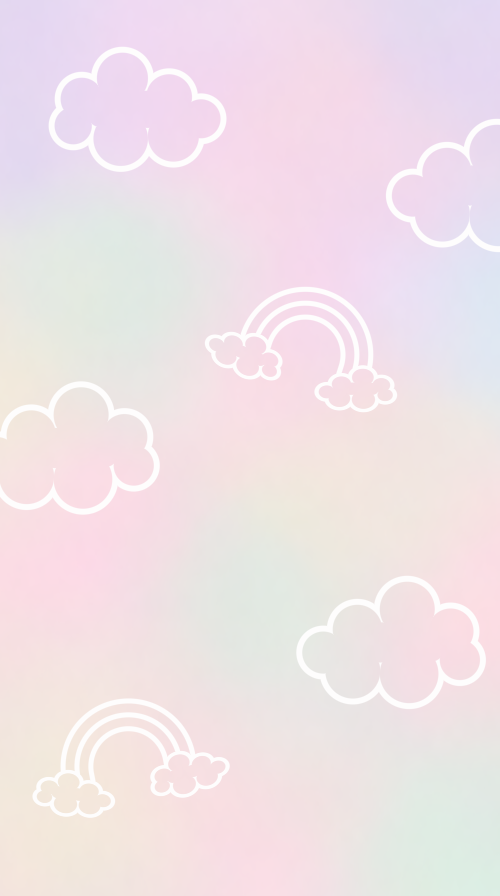
Give the GLSL for this pattern, as a WebGL 2 fragment shader.

```glsl
#version 300 es
precision highp float;
// Pastel watercolour sky with white line-art clouds and small rainbows.
// The sky blends soft washes of a six colour palette, warped by noise;
// the outlines are distance functions. Lengths are in canvas heights.

uniform vec2 u_resolution;
out vec4 fragColor;

const vec3 PINK = vec3(0.990, 0.855, 0.895);
const vec3 LILAC = vec3(0.940, 0.845, 0.955);
const vec3 LAVENDER = vec3(0.880, 0.845, 0.950);
const vec3 BLUE = vec3(0.855, 0.910, 0.970);
const vec3 MINT = vec3(0.850, 0.930, 0.885);
const vec3 CREAM = vec3(0.945, 0.920, 0.860);
const vec3 PAPER = vec3(0.955, 0.872, 0.898);
const vec3 INK = vec3(0.996, 0.994, 0.994);
const vec3 PALETTE[6] = vec3[6](PINK, LILAC, LAVENDER, BLUE, MINT, CREAM);

const float WASH_RADIUS = 0.115;
const float PAPER_WEIGHT = 0.12;
const float WARP = 0.10;
const float MOTTLE = 0.035;
const float GRAIN = 0.010;

const float CLOUD_STROKE = 0.0033;   // half widths of the lines
const float FOOT_STROKE = 0.0024;
const float ARCH_STROKE = 0.0028;
const float ARCH_RADIUS = 0.073;
const float ARCH_STEP = 0.0155;
const float ARCH_HEIGHT = 0.019;
const float FOOT_OFFSET = 0.065;
const float FOOT_SIZE = 0.044;
const float FOOT_FLATNESS = 1.25;

// Washes: x, y, palette index
const vec3 WASHES[16] = vec3[16](
  vec3(0.01, 0.91, 2), vec3(0.20, 0.90, 1), vec3(0.54, 0.98, 2), vec3(0.31, 0.82, 0),
  vec3(0.38, 0.74, 1), vec3(0.52, 0.64, 3), vec3(0.14, 0.67, 4), vec3(0.01, 0.58, 5),
  vec3(0.33, 0.60, 0), vec3(0.06, 0.43, 0), vec3(0.43, 0.45, 5), vec3(0.32, 0.26, 4),
  vec3(0.49, 0.30, 0), vec3(0.25, 0.14, 0), vec3(0.10, 0.11, 5), vec3(0.52, 0.05, 4));

// Cloud lobes: x, y, radius, for a cloud of half width 1
const vec3 LOBES[7] = vec3[7](
  vec3(-0.73, -0.11, 0.26), vec3(-0.36, 0.14, 0.30), vec3(0.18, 0.36, 0.33),
  vec3(0.65, 0.12, 0.28), vec3(0.75, -0.19, 0.25), vec3(0.20, -0.34, 0.35),
  vec3(-0.41, -0.31, 0.33));

// Clouds: x, y, half width (negative is mirrored)
const vec3 CLOUDS[4] = vec3[4](
  vec3(0.154, 0.878, -0.0964), vec3(0.536, 0.793, 0.103),
  vec3(0.072, 0.500, 0.103), vec3(0.436, 0.283, 0.103));

// Rainbows: x, y, tilt, mirror sign
const vec4 RAINBOWS[2] = vec4[2](
  vec4(0.335, 0.586, -0.31, 1.0), vec4(0.147, 0.126, 0.19, -1.0));

float hash(vec2 p) {
  return fract(sin(dot(p, vec2(127.1, 311.7))) * 43758.5453);
}

float noise(vec2 p) {
  vec2 i = floor(p), f = fract(p);
  f = f * f * (3.0 - 2.0 * f);
  return mix(mix(hash(i), hash(i + vec2(1, 0)), f.x),
             mix(hash(i + vec2(0, 1)), hash(i + vec2(1, 1)), f.x), f.y);
}

// Layered noise centred on zero
float fbm(vec2 p) {
  float sum = 0.0, amp = 0.5;
  for (int i = 0; i < 4; i++) {
    sum += amp * (noise(p) - 0.5);
    p = p * 2.03 + 17.3;
    amp *= 0.5;
  }
  return sum;
}

vec3 sky(vec2 p) {
  vec2 q = p + WARP * vec2(fbm(p * 7.0), fbm(p * 7.0 + 41.0));
  vec3 sum = PAPER * PAPER_WEIGHT;
  float total = PAPER_WEIGHT;
  for (int i = 0; i < 16; i++) {
    vec2 d = (q - WASHES[i].xy) / WASH_RADIUS;
    float w = exp(-dot(d, d));
    sum += w * PALETTE[int(WASHES[i].z)];
    total += w;
  }
  vec3 mottle = vec3(fbm(p * 9.0 + 5.0), fbm(p * 9.0 + 23.0), fbm(p * 9.0 + 67.0));
  return sum / total + MOTTLE * mottle + GRAIN * fbm(p * vec2(90.0, 60.0));
}

// Union of round lobes around a filled core
float cloud(vec2 p, float size) {
  p /= vec2(size, abs(size));
  float d = length(vec2(max(abs(p.x) - 0.4, 0.0), p.y)) - 0.25;
  for (int i = 0; i < 7; i++) d = min(d, length(p - LOBES[i].xy) - LOBES[i].z);
  return d * abs(size);
}

vec2 unturn(vec2 p, float a) {
  return mat2(cos(a), -sin(a), sin(a), cos(a)) * p;
}

float foot(vec2 p, float tilt) {
  return cloud(unturn(p, tilt) * vec2(1.0, FOOT_FLATNESS), FOOT_SIZE);
}

// Three arches whose legs vanish behind two small clouds
float rainbow(vec2 p) {
  vec2 q = p - vec2(0.0, ARCH_HEIGHT);
  float r = q.y > 0.0 ? length(q) : abs(q.x);
  float arch = 1.0;
  for (int i = 0; i < 3; i++) arch = min(arch, abs(r - ARCH_RADIUS + float(i) * ARCH_STEP));
  arch = max(arch - ARCH_STROKE, -p.y);
  float feet = min(foot(p + vec2(FOOT_OFFSET, 0.0), -0.1), foot(p - vec2(FOOT_OFFSET, 0.0), 0.3));
  return min(max(arch, -feet), abs(feet) - FOOT_STROKE);
}

void main() {
  vec2 p = gl_FragCoord.xy / u_resolution.y;
  float line = 1.0;
  for (int i = 0; i < 4; i++)
    line = min(line, abs(cloud(p - CLOUDS[i].xy, CLOUDS[i].z)) - CLOUD_STROKE);
  for (int i = 0; i < 2; i++) {
    vec4 b = RAINBOWS[i];
    line = min(line, rainbow(unturn(p - b.xy, b.z) * vec2(b.w, 1.0)));
  }
  float edge = 0.75 / u_resolution.y;
  float ink = 1.0 - smoothstep(-edge, edge, line);
  fragColor = vec4(mix(sky(p), INK, ink), 1.0);
}
```
